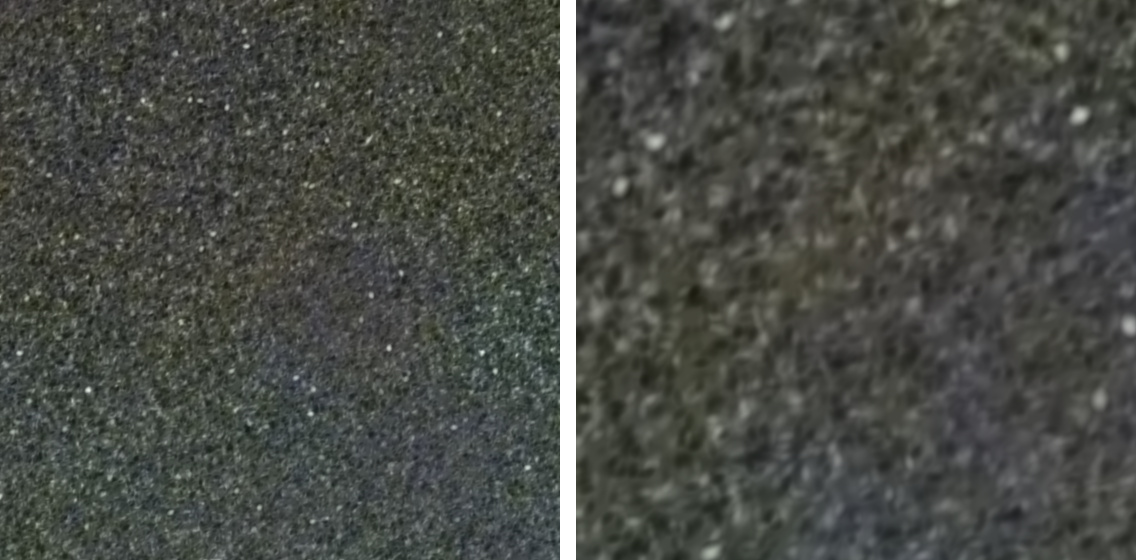
Left, the full canvas; right, a detail of the centre.
This texture is drawn by a three.js fragment shader. Its source:

```glsl
// Dark speckled stone: fine slanted grey grains, sparse bright glints, warm to cool tint.
varying vec2 vUv;

const vec3 WARM_STONE = vec3(0.262, 0.259, 0.229);
const vec3 COOL_STONE = vec3(0.264, 0.298, 0.280);
const vec3 BLUE_SHIFT = vec3(-0.020, -0.002, 0.026);
const vec3 OLIVE_SHIFT = vec3(-0.010, 0.014, -0.014);
const vec3 GLINT_COLOUR = vec3(0.98, 1.0, 0.97);

const float COARSE_CELLS = 86.0;   // grain cells across the canvas
const float FINE_CELLS = 148.0;
const float GLINT_CELLS = 40.0;
const float PATCH_CELLS = 5.0;
const float CHROMA_CELLS = 26.0;
const float COARSE_CONTRAST = 0.135;
const float FINE_CONTRAST = 0.105;
const float GLINT_STRENGTH = 0.52;
const float GLINT_RARITY = 10.0;
const float HIGHLIGHT_SKEW = 1.4;
const float GRAIN_SLANT = 0.9;     // radians, rising to the right
const float SLANT_SPREAD = 1.9;
const vec2 GRAIN_RADII = vec2(1.0, 0.6);   // in cells, at most 1
const vec2 GLINT_RADII = vec2(0.36, 0.27);
const vec2 PATCH_RADII = vec2(1.0, 0.85);

vec3 hash3(vec2 cell, float seed) {
  vec3 p = fract(vec3(cell.xyx + seed) * vec3(0.1031, 0.1030, 0.0973));
  p += dot(p, p.yxz + 33.33);
  return fract((p.xxy + p.yzz) * p.zyx);
}

// Soft elliptical bump that fades to zero at its rim.
float bump(vec2 offset, float angle, vec2 radii) {
  float c = cos(angle);
  float s = sin(angle);
  vec2 q = vec2(c * offset.x + s * offset.y, c * offset.y - s * offset.x) / radii;
  float falloff = max(0.0, 1.0 - dot(q, q));
  return falloff * falloff;
}

// Scattered bumps, one per cell: x sums signed grains, y sums rare glints.
vec2 scatter(vec2 uv, float cells, vec2 radii, float seed) {
  vec2 p = uv * cells;
  vec2 home = floor(p);
  vec2 total = vec2(0.0);
  for (int j = -1; j <= 1; j++) {
    for (int i = -1; i <= 1; i++) {
      vec2 cell = home + vec2(float(i), float(j));
      vec3 place = hash3(cell, seed);
      vec3 trait = hash3(cell, seed + 57.3);
      float angle = GRAIN_SLANT + (place.z - 0.5) * SLANT_SPREAD;
      float shape = bump(p - cell - place.xy, angle, radii);
      total += shape * vec2(trait.x * 2.0 - 1.0, pow(trait.y, GLINT_RARITY));
    }
  }
  return total;
}

void main() {
  // Broad tint: warm above, cool below, with soft coloured patches
  float cool = smoothstep(0.2, 0.9, 1.0 - vUv.y + 0.25 * (vUv.x - 0.5));
  float bluePatch = scatter(vUv, PATCH_CELLS, PATCH_RADII, 11.0).x;
  float olivePatch = scatter(vUv, PATCH_CELLS, PATCH_RADII, 23.0).x;
  float chroma = scatter(vUv, CHROMA_CELLS, PATCH_RADII, 31.0).x;
  float oliveCorner = smoothstep(0.4, 0.0, distance(vUv, vec2(0.88, 0.98)));
  vec3 colour = mix(WARM_STONE, COOL_STONE, cool);
  colour += BLUE_SHIFT * (0.7 * bluePatch + 0.4 * chroma);
  colour += OLIVE_SHIFT * (0.6 * olivePatch - 0.4 * chroma + oliveCorner);

  // Grain relief, a little calmer in some patches
  float grain = COARSE_CONTRAST * scatter(vUv, COARSE_CELLS, GRAIN_RADII, 41.0).x
              + FINE_CONTRAST * scatter(vUv, FINE_CELLS, GRAIN_RADII, 67.0).x;
  grain *= 1.0 + 0.2 * olivePatch;
  colour += grain + HIGHLIGHT_SKEW * grain * grain;

  // Bright mineral glints
  float glint = scatter(vUv, GLINT_CELLS, GLINT_RADII, 83.0).y;
  colour += GLINT_COLOUR * GLINT_STRENGTH * glint;

  gl_FragColor = vec4(clamp(colour, 0.0, 1.0), 1.0);
}
```
